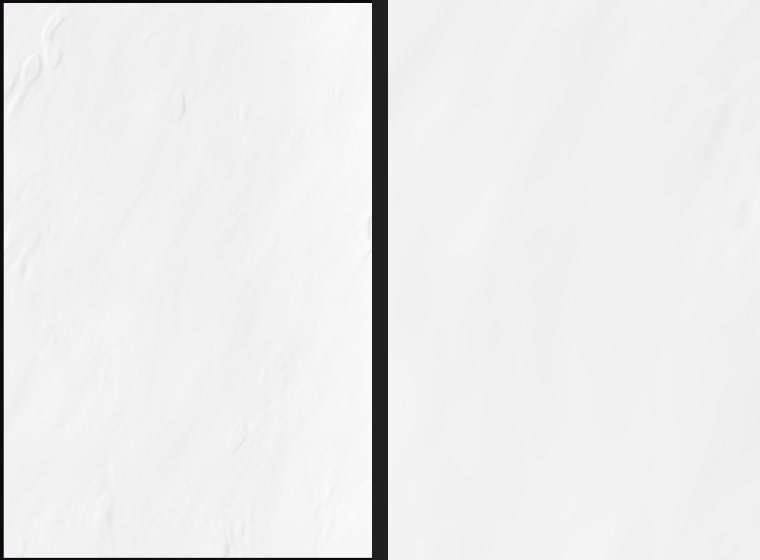
Left, the full canvas; right, a detail of the centre.
Give the GLSL for this texture, as a Shadertoy shader.

```glsl
// White plaster wall with faint slanted trowel relief and a thin dark frame on three sides.
#define PLASTER vec3(0.947, 0.947, 0.948)
#define FRAME vec3(0.050, 0.042, 0.055)
#define FRAME_LEFT 0.0065
#define FRAME_TOP 0.0052
#define FRAME_BOTTOM 0.0040
#define LEAN 0.30
#define STRETCH 0.52
#define RELIEF 0.115
#define LIGHT_STEP vec2(0.0028, -0.0012)

vec3 hash3(vec2 cell) {
    vec3 p = fract(cell.xyx * vec3(0.1031, 0.1030, 0.0973));
    p += dot(p, p.yxz + 33.33);
    return fract((p.xxy + p.yzz) * p.zyx);
}

// Cellular noise: one soft bump or dent of random height per cell.
float bumps(vec2 p) {
    vec2 cell = floor(p);
    float sum = 0.0;
    for (int y = -1; y <= 1; y++) {
        for (int x = -1; x <= 1; x++) {
            vec2 neighbour = cell + vec2(x, y);
            vec3 rnd = hash3(neighbour);
            vec2 d = p - neighbour - rnd.xy;
            float falloff = max(0.0, 1.0 - dot(d, d));
            sum += (2.0 * rnd.z - 1.0) * falloff * falloff;
        }
    }
    return sum;
}

// Leans and stretches the plane, then bends it with layered sines.
vec2 trowelSpace(vec2 p) {
    vec2 q = vec2(p.x - LEAN * p.y, p.y * STRETCH) + 3.0;
    q += 0.010 * sin(q.yx * vec2(31.0, 23.0) + vec2(0.7, 2.1));
    q += 0.004 * sin(q.yx * vec2(83.0, 71.0) + vec2(1.9, 0.4));
    return q;
}

// Where the plaster is rough: loose patches, denser along vertical bands.
float roughness(vec2 p) {
    vec2 q = trowelSpace(p);
    float middle = exp(-pow((p.x - 0.42) / 0.035, 2.0)) * smoothstep(0.2, 0.5, p.y);
    float right = exp(-pow((p.x - 0.56) / 0.03, 2.0));
    float patches = bumps(q * 9.0) + 0.6 * bumps(q * 24.0 + 7.0);
    return smoothstep(0.15, 1.15, patches + 0.32 * middle + 0.18 * right);
}

float segment(vec2 p, vec2 a, vec2 b) {
    vec2 ab = b - a;
    return length(p - a - ab * clamp(dot(p - a, ab) / dot(ab, ab), 0.0, 1.0));
}

float height(vec2 p, float rough) {
    vec2 q = trowelSpace(p);
    float swell = 0.75 * bumps(q * 15.0) + 0.20 * bumps(q * 38.0 + 11.0);
    float flakes = smoothstep(0.05, 0.50, bumps(q * 44.0 + 5.0));
    float grain = bumps(q * 105.0 + 19.0);
    // Hairline crack near the lower right edge.
    float crack = min(segment(p, vec2(0.618, 0.150), vec2(0.672, 0.106)),
                      segment(p, vec2(0.640, 0.132), vec2(0.672, 0.152)));
    return swell + flakes * (0.04 + 1.1 * rough) + grain * (0.035 + 0.30 * rough)
         - 0.35 * (1.0 - smoothstep(0.0, 0.003, crack));
}

void mainImage(out vec4 fragColor, in vec2 fragCoord) {
    vec2 p = fragCoord / iResolution.y;
    float across = fragCoord.x / iResolution.x;
    float pixel = 1.0 / iResolution.y;

    // Side light over the relief, shadows a little stronger than highlights.
    float rough = roughness(p);
    float slope = height(p + LIGHT_STEP, rough) - height(p - LIGHT_STEP, rough);
    float shade = RELIEF * 0.5 * slope;
    shade = shade < 0.0 ? shade : 0.6 * shade;

    // Broad tone: brighter to the right, with cloudy drift.
    float tone = 0.026 * smoothstep(0.65, 1.0, across) - 0.004 * p.y;
    tone += 0.004 * bumps(p * 5.0 + 2.0) + 0.003 * bumps(p * 13.0 + 9.0);
    vec3 color = min(PLASTER + tone + shade, 1.0);

    // Frame on the left, top and bottom.
    float inside = min(p.x - FRAME_LEFT, min(p.y - FRAME_BOTTOM, 1.0 - FRAME_TOP - p.y));
    color = mix(FRAME, color, smoothstep(-0.5 * pixel, 0.5 * pixel, inside));
    fragColor = vec4(color, 1.0);
}
```
